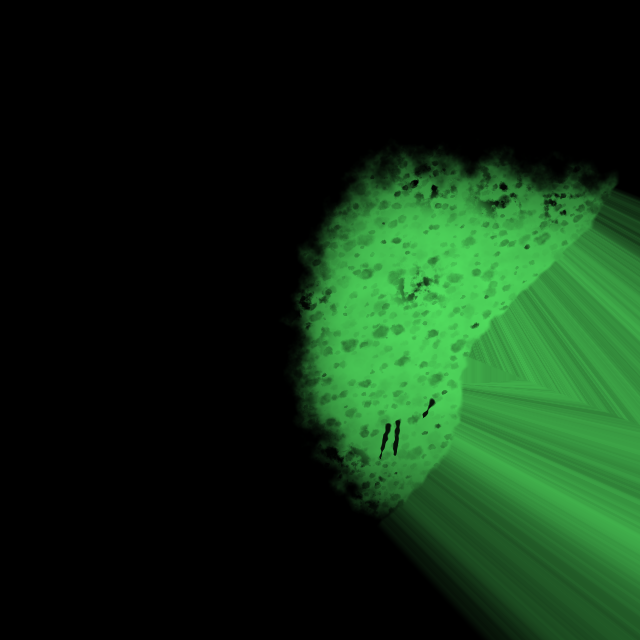
Give the GLSL for this background, as a WebGL 2 fragment shader.

```glsl
#version 300 es
precision highp float;

uniform vec2 u_resolution;
out vec4 fragColor;

const vec3 GLOW_COLOR = vec3(0.308, 0.84, 0.36);
const vec2 BODY_CENTER = vec2(0.66, 0.47);
const vec2 BODY_RADII = vec2(0.21, 0.30);
const vec2 HOT_SPOT = vec2(0.71, 0.51);
const vec2 UPPER_SOURCE = vec2(0.600, 0.848);
const vec2 LOWER_APEX = vec2(0.7227, 0.401);
const float FAN_SPREAD = 0.314;
const float STREAK_CONTRAST = 0.30;
const float PORE_STRENGTH = 0.42;
const float COARSE_CELLS = 36.0;
const float FINE_CELLS = 64.0;
const float CLUSTER_SIZE = 0.032;
const vec2 CLUSTERS[7] = vec2[7](vec2(0.785, 0.69), vec2(0.49, 0.515), vec2(0.675, 0.715),
    vec2(0.655, 0.55), vec2(0.575, 0.24), vec2(0.53, 0.28), vec2(0.875, 0.675));

float hash(vec2 p) {
    return fract(sin(dot(p, vec2(127.1, 311.7))) * 43758.5453);
}

float noise(vec2 p) {
    vec2 i = floor(p), f = fract(p);
    f = f * f * (3.0 - 2.0 * f);
    return mix(mix(hash(i), hash(i + vec2(1, 0)), f.x),
               mix(hash(i + vec2(0, 1)), hash(i + vec2(1, 1)), f.x), f.y);
}

float fbm(vec2 p) {
    float sum = 0.0, weight = 0.5;
    for (int i = 0; i < 4; i++) {
        sum += weight * noise(p);
        p = mat2(1.6, 1.2, -1.2, 1.6) * p + 7.3;
        weight *= 0.5;
    }
    return sum;
}

// Stepped bands along one ray parameter
float streaks(float t, float seed) {
    float sum = 0.0, frequency = 9.0, weight = 0.45;
    for (int i = 0; i < 4; i++) {
        float x = t * frequency;
        float blend = smoothstep(0.35, 0.65, fract(x));
        sum += weight * (mix(hash(vec2(floor(x), seed)),
                             hash(vec2(floor(x) + 1.0, seed)), blend) - 0.5);
        frequency *= 2.4;
        weight *= 0.75;
    }
    return sum;
}

// Scattered faint pores with ragged rims
float pores(vec2 p, float density) {
    vec2 cell = floor(p);
    float ragged = (fbm(p * 2.5) - 0.47) * 0.5;
    float dark = 0.0;
    for (int y = -1; y <= 1; y++) {
        for (int x = -1; x <= 1; x++) {
            vec2 id = cell + vec2(x, y);
            vec2 center = id + 0.2 + 0.6 * vec2(hash(id), hash(id + 19.7));
            float radius = mix(0.2, 0.55, hash(id + 41.3));
            vec2 d = p - center;
            d.y -= 0.25 * d.x;
            float h = hash(id + 73.1);
            float strength = min(PORE_STRENGTH * h * h + 0.6 * density * h * h, 1.0);
            strength += 0.35 * step(0.975, h);
            float dist = length(d * vec2(0.9, 1.15)) + ragged;
            dark = max(dark, strength * (1.0 - smoothstep(radius * 0.4, radius, dist)));
        }
    }
    return dark;
}

// Tapered dark slit
float slit(vec2 p, vec2 a, vec2 b) {
    float t = clamp(dot(p - a, b - a) / dot(b - a, b - a), 0.0, 1.0);
    float width = mix(0.0065, 0.0022, sqrt(t));
    float dist = length(p - mix(a, b, t)) + 0.004 * (noise(p * 150.0) - 0.5);
    return 0.9 * (1.0 - smoothstep(width * 0.3, width, dist));
}

float bodyLight(vec2 p) {
    vec2 q = p - BODY_CENTER;
    q.y += 0.12 * max(q.x, 0.0);
    q.x = min(q.x, 0.0);
    float r = length(q / BODY_RADII);
    float cloud = fbm(p * 38.0) - 0.47;
    float density = 0.4 * smoothstep(0.65, 0.95, r);
    for (int i = 0; i < 7; i++) {
        density += 0.7 * exp(-pow(length(p - CLUSTERS[i]) / CLUSTER_SIZE, 2.0));
    }
    // Pores, ragged patches and slits
    float dark = max(pores(p * COARSE_CELLS, density), 0.8 * pores(p * FINE_CELLS, density));
    dark *= 0.35 + 1.1 * fbm(p * 140.0);
    float patchy = smoothstep(0.45, 0.7, fbm(p * 75.0 + 5.0));
    dark = max(dark, patchy * min(density * 1.2, 0.95));
    dark = max(dark, slit(p, vec2(0.623, 0.34), vec2(0.616, 0.29)));
    dark = max(dark, slit(p, vec2(0.607, 0.335), vec2(0.592, 0.275)));
    dark = max(dark, slit(p, vec2(0.676, 0.372), vec2(0.66, 0.345)));
    // Glow falling off from the hot spot
    float light = 1.0 - 0.2 * smoothstep(0.03, 0.3, length(p - HOT_SPOT));
    light -= 0.22 * smoothstep(0.55, 0.95, r) - 0.12 * cloud;
    light -= 0.7 * max(0.36 - p.y, 0.0);
    float mask = 1.0 - smoothstep(0.76, 1.03, r + 0.28 * cloud);
    return max(light, 0.0) * mask * (1.0 - clamp(dark, 0.0, 1.0));
}

float rayLight(vec2 p) {
    // Upper fan spreads from one point
    float s = (UPPER_SOURCE.y - p.y) / max(p.x - UPPER_SOURCE.x, 0.001);
    float upper = 0.24 + 0.49 * smoothstep(0.3, 0.95, s);
    upper += STREAK_CONTRAST * streaks(s, 3.0) * mix(1.3, 0.8, smoothstep(0.5, 1.0, s));
    upper *= smoothstep(0.385, 0.42, s);
    // Lower fan: slope of the ray through p in a parabolic family
    vec2 d = vec2(p.x - LOWER_APEX.x, LOWER_APEX.y - p.y);
    float m = (sqrt(max(d.x * d.x + 4.0 * FAN_SPREAD * d.y, 0.0)) - d.x) / (2.0 * FAN_SPREAD);
    float lower = 0.77 - 0.09 * smoothstep(0.05, 0.2, m) + 0.06 * smoothstep(0.3, 0.45, m);
    lower -= 0.31 * smoothstep(0.55, 0.72, m) + 0.28 * smoothstep(0.86, 1.05, m);
    lower += STREAK_CONTRAST * 0.8 * streaks(m, 8.0) * (1.0 - 0.5 * smoothstep(0.7, 1.0, m));
    lower *= 1.0 - smoothstep(1.03, 1.09, m);
    float seam = 0.446 - 0.4 * (p.x - 0.7227);
    return max(mix(lower, upper, smoothstep(-0.002, 0.002, p.y - seam)), 0.0);
}

void main() {
    vec2 p = gl_FragCoord.xy / u_resolution;
    float below = max(0.38 - p.y, 0.0);
    float rim = 0.72 + 0.24 * smoothstep(0.40, 0.73, p.y) - 3.2 * below * below;
    rim += 0.012 * (noise(p * 70.0) - 0.5);
    float outside = smoothstep(-0.005, 0.005, p.x - rim);
    float light = mix(bodyLight(p), rayLight(p), outside);
    fragColor = vec4(GLOW_COLOR * light, 1.0);
}
```
